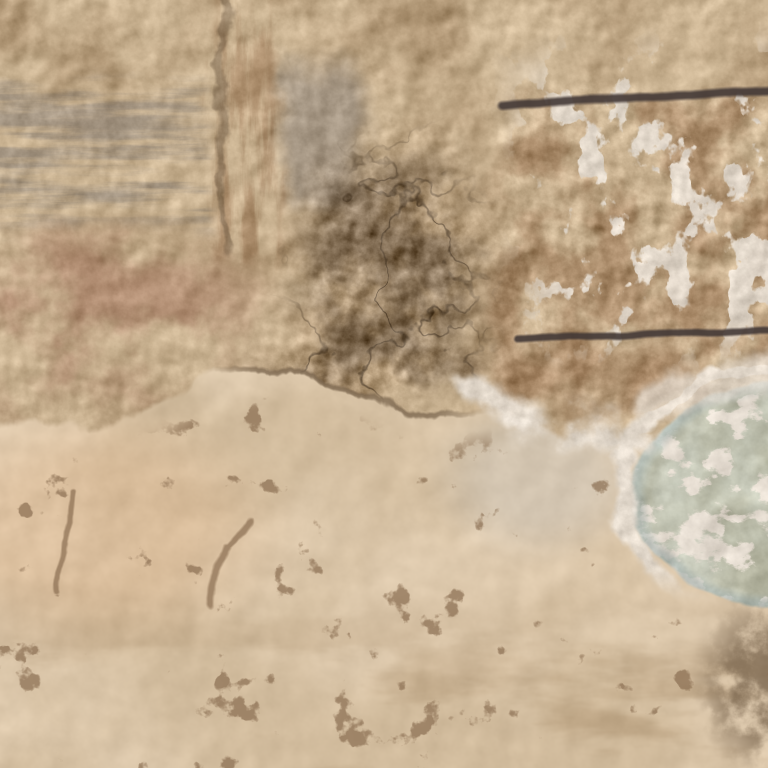
Reproduce this texture procedurally as a Shadertoy shader.

```glsl
// Weathered wall: cream plaster below flaking brown masonry, with grey
// streaks, white lime flakes, two dark grooves and a pale oval inset.
// Warped masks are mixed in layers and lit with embossed noise.

const vec3 SAND = vec3(0.80, 0.71, 0.58), TAN = vec3(0.69, 0.59, 0.46);
const vec3 GREY = vec3(0.59, 0.54, 0.48), BROWN = vec3(0.63, 0.5, 0.37);
const vec3 SOOT = vec3(0.43, 0.35, 0.26), LIME = vec3(0.9, 0.865, 0.82);

float hash(vec2 p) {
    vec3 q = fract(p.xyx * 0.1031);
    q += dot(q, q.yzx + 33.33);
    return fract((q.x + q.y) * q.z);
}

float noise(vec2 p) {
    vec2 i = floor(p), f = fract(p);
    f = f * f * (3.0 - 2.0 * f);
    return mix(mix(hash(i), hash(i + vec2(1, 0)), f.x),
               mix(hash(i + vec2(0, 1)), hash(i + vec2(1, 1)), f.x), f.y);
}

float fbm(vec2 p) {
    float sum = 0.0, amp = 0.52;
    for (int i = 0; i < 5; i++) {
        sum += amp * noise(p);
        p = mat2(1.6, 1.2, -1.2, 1.6) * p + 7.3;
        amp *= 0.5;
    }
    return sum;
}

// Noise stretched to full contrast
float mottle(vec2 p) { return smoothstep(0.3, 0.7, fbm(p)); }

// Relief lit from the upper left
float emboss(vec2 p) { return fbm(p) - fbm(p - 0.3); }

float blob(vec2 p, vec2 center, vec2 radius) {
    return 1.0 - smoothstep(0.45, 1.25, length((p - center) / radius));
}

float box(vec2 p, vec2 lo, vec2 hi, float soft) {
    vec2 m = smoothstep(lo - soft, lo + soft, p) * (1.0 - smoothstep(hi - soft, hi + soft, p));
    return m.x * m.y;
}

float stroke(vec2 p, vec2 a, vec2 b, float width) {
    vec2 ab = b - a;
    float t = clamp(dot(p - a, ab) / dot(ab, ab), 0.0, 1.0);
    return 1.0 - smoothstep(width * 0.4, width * 1.4, length(p - a - ab * t));
}

// Depth from the top at which the plaster begins
float plasterEdge(float x) {
    return 0.55 - 0.07 * smoothstep(0.1, 0.33, x) + 0.065 * smoothstep(0.38, 0.57, x)
         + 0.03 * smoothstep(0.66, 0.82, x) + 0.028 * (fbm(vec2(x * 22.0, 4)) - 0.5);
}

vec3 plaster(vec2 p) {
    vec3 c = mix(vec3(0.82, 0.735, 0.615), vec3(0.875, 0.795, 0.685), mottle(p * 5.0));
    c = mix(c, vec3(0.87, 0.735, 0.59), 0.5 * blob(p, vec2(0.12, 0.69), vec2(0.24, 0.15)));
    c = mix(c, vec3(0.81, 0.765, 0.7), 0.7 * blob(p, vec2(0.7, 0.62), vec2(0.13, 0.1)));
    float stain = smoothstep(0.48, 0.72, fbm(p * vec2(5, 17) + 12.0));
    c = mix(c, TAN, 0.6 * stain * smoothstep(0.72, 0.95, p.y));
    float moss = blob(p, vec2(1, 0.89), vec2(0.09, 0.11)) * mottle(p * 35.0);
    return mix(c, SOOT, 0.7 * moss) + 0.1 * emboss(p * 24.0);
}

vec3 masonry(vec2 p, vec2 w) {
    vec3 c = mix(TAN, SAND, mottle(p * 9.0));
    // Brushed grey streaks, mauve patch and upright post
    float brushed = box(w, vec2(-0.2, 0.11), vec2(0.285, 0.295), 0.025);
    c = mix(c, mix(GREY, SAND, mottle(vec2(p.x * 7.0, p.y * 65.0))), 0.8 * brushed);
    c = mix(c, GREY + 0.04, 0.8 * box(w, vec2(0.36, 0.09), vec2(0.475, 0.26), 0.025));
    float post = box(w, vec2(0.28, -0.2), vec2(0.36, 0.34), 0.012);
    c = mix(c, mix(BROWN, SAND, mottle(vec2(p.x * 65.0, p.y * 10.0))), 0.7 * post);
    c = mix(c, SOOT, 0.5 * stroke(w, vec2(0.285, -0.1), vec2(0.3, 0.33), 0.006));
    // Rosy weathering and brown panel
    float rosy = blob(w, vec2(0.08, 0.42), vec2(0.3, 0.13));
    c = mix(c, mix(vec3(0.68, 0.53, 0.43), SAND, mottle(p * 13.0)), 0.8 * rosy);
    float panel = box(w, vec2(0.65, 0.12), vec2(1.3, 0.53), 0.02);
    c = mix(c, mix(BROWN, SAND, mottle(p * 20.0)), 0.75 * panel);
    c = mix(c, BROWN, 0.6 * box(w, vec2(0.66, 0.45), vec2(0.88, 0.52), 0.025));
    // Dark flaking heart with cracks
    float flaking = max(blob(w, vec2(0.51, 0.35), vec2(0.14, 0.18)),
                        blob(w, vec2(0.49, 0.47), vec2(0.16, 0.06)));
    c = mix(c, mix(TAN, SOOT, mottle(p * 18.0)), 0.8 * flaking);
    float crack = 1.0 - smoothstep(0.0, 0.02, abs(fbm(p * 11.0) - 0.5));
    c = mix(c, SOOT * 0.8, 0.7 * crack * flaking);
    return c + emboss(p * 38.0) * (0.28 + 0.35 * flaking + 0.15 * panel);
}

void mainImage(out vec4 fragColor, in vec2 fragCoord) {
    vec2 p = fragCoord / iResolution.xy;
    p.y = 1.0 - p.y;
    vec2 warp = vec2(fbm(p * 16.0), fbm(p * 16.0 + 31.0)) - 0.5;
    vec2 w = p + 0.055 * warp;

    // Ragged plaster lip
    float below = p.y - plasterEdge(p.x) + 0.025 * warp.y;
    vec3 color = mix(masonry(p, w), plaster(p), smoothstep(-0.005, 0.005, below));
    float lip = 1.0 - smoothstep(0.001, 0.006, abs(below));
    color = mix(color, SOOT, 0.65 * lip * box(p, vec2(0.3, 0.4), vec2(0.6), 0.04));

    // Scratches and pits
    vec2 s = p + 0.018 * warp, bend = vec2(0.295, 0.71);
    float scratch = max(stroke(s, vec2(0.095, 0.64), vec2(0.073, 0.77), 0.004),
                        max(stroke(s, vec2(0.325, 0.675), bend, 0.004), stroke(s, bend, vec2(0.274, 0.785), 0.005)));
    float pits = smoothstep(0.7, 0.78, fbm(p * 27.0)) * smoothstep(0.02, 0.06, below);
    color = mix(color, BROWN * 0.85, 0.7 * max(scratch, pits));

    // Oval inset and lime rim
    float oval = length((p - vec2(1, 0.645)) / vec2(0.175, 0.143)) - 1.0 + 0.12 * warp.x;
    vec3 glaze = mix(vec3(0.69, 0.69, 0.61), vec3(0.8, 0.81, 0.75), mottle(p * 12.0));
    glaze = mix(glaze, LIME, smoothstep(0.54, 0.64, fbm(p * vec2(32, 46))));
    glaze = mix(glaze, vec3(0.62, 0.67, 0.66), 0.6 * smoothstep(-0.14, -0.03, oval));
    color = mix(color, glaze + 0.25 * emboss(p * 32.0), 1.0 - smoothstep(-0.02, 0.02, oval));
    float lime = 1.0 - smoothstep(0.04, 0.11, abs(oval - 0.09 + 0.3 * warp.y));
    lime *= 1.0 - smoothstep(0.73, 0.79, p.y);

    // Lime flakes and crumbs
    float zone = box(w, vec2(0.69, 0.08), vec2(1.3, 0.45), 0.05);
    lime = max(lime, zone * smoothstep(0.57, 0.63, fbm(p * vec2(26, 21) + 17.0)));
    lime = max(lime, stroke(w, vec2(0.62, 0.51), vec2(0.69, 0.55), 0.02));
    lime = max(lime, stroke(w, vec2(0.69, 0.55), vec2(0.84, 0.555), 0.028) * mottle(p * 24.0));
    lime = max(lime, 0.8 * stroke(w, vec2(0.84, 0.52), vec2(1.05, 0.46), 0.025));
    color = mix(color, LIME + 0.3 * emboss(p * 45.0), 0.9 * lime);

    // Dark grooves
    vec2 g = p + 0.006 * warp;
    float groove = max(stroke(g, vec2(0.655, 0.137), vec2(1.1, 0.112), 0.006),
                       stroke(g, vec2(0.675, 0.441), vec2(1.1, 0.427), 0.005));
    color = mix(color, vec3(0.26, 0.22, 0.21), 0.9 * groove);
    fragColor = vec4(clamp(color, 0.0, 1.0), 1.0);
}
```
